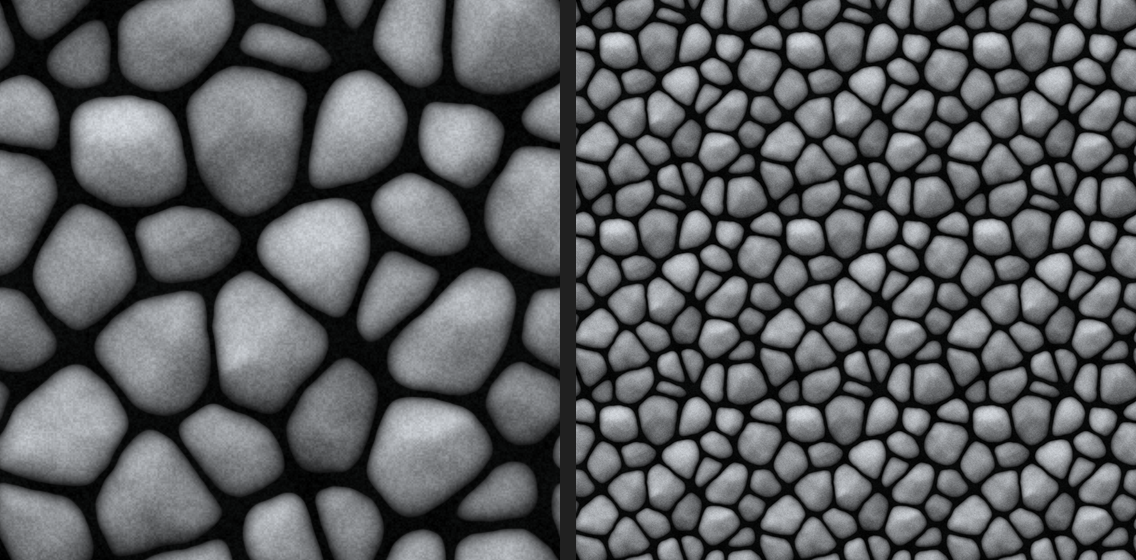
Left: one tile. Right: repeated 3 by 3.
Write a three.js fragment shader that draws this texture.

```glsl
varying vec2 vUv;

const vec2 GRID = vec2(5.0, 6.0);        // stones across and up, even rows
const float JITTER = 0.78;
const float SIZE_SPREAD = 0.016;         // how much big stones push small ones
const float WARP = 0.035;
const float CORNER_SHARPNESS = 62.0;
const float GAP_MIN = 0.003;
const float GAP_MAX = 0.009;
const float EDGE_SOFTNESS = 0.0018;
const float RIM_WIDTH = 0.012;
const float FACET_SHARPNESS = 130.0;
const float FACET_CONTRAST = 0.17;
const float STONE_TONE = 0.575;
const float STONE_VARIATION = 0.13;
const float MOTTLE = 0.26;
const float GRAIN = 0.15;
const vec2 LIGHT = vec2(-0.32, 0.95);
const vec3 STONE_TINT = vec3(0.98, 1.0, 1.025);
const vec3 MORTAR = vec3(0.028, 0.032, 0.032);
const float TAU = 6.28318;

float hash(vec2 p) {
  return fract(sin(dot(p, vec2(12.9898, 78.233))) * 43758.545);
}

// Value noise that wraps after a whole number of cells
float noise(vec2 uv, vec2 period) {
  vec2 p = uv * period;
  vec2 i = floor(p);
  vec2 f = p - i;
  f = f * f * (3.0 - 2.0 * f);
  vec2 a = mod(i, period);
  vec2 b = mod(i + 1.0, period);
  return mix(mix(hash(a), hash(vec2(b.x, a.y)), f.x),
             mix(hash(vec2(a.x, b.y)), hash(b), f.x), f.y);
}

float fbm(vec2 uv, vec2 period) {
  float sum = 0.0;
  float amp = 0.533;
  for (int i = 0; i < 4; i++) {
    sum += amp * noise(uv, period);
    period *= 2.0;
    amp *= 0.5;
  }
  return sum;
}

// Stone centre in xy, size weight in z
vec3 stoneSeed(vec2 cell) {
  vec2 id = mod(cell, GRID);
  vec2 jitter = vec2(hash(id + 11.3), hash(id + 37.7)) - 0.5;
  float stagger = 0.5 * mod(id.y, 2.0) - 0.25;
  vec2 centre = cell + 0.5 + JITTER * jitter + vec2(stagger, 0.0);
  return vec3(centre / GRID, SIZE_SPREAD * hash(id + 71.9));
}

vec2 findStone(vec2 p) {
  vec2 base = floor(p * GRID);
  vec2 best = base;
  float nearest = 1e5;
  for (int y = -2; y <= 2; y++) {
    for (int x = -2; x <= 2; x++) {
      vec2 cell = base + vec2(float(x), float(y));
      vec3 seed = stoneSeed(cell);
      vec2 d = p - seed.xy;
      float power = dot(d, d) - seed.z;
      if (power < nearest) { nearest = power; best = cell; }
    }
  }
  return best;
}

// Inward direction in xy, rounded distance to the stone border in z
vec3 stoneBorder(vec2 p, vec2 cell) {
  vec3 own = stoneSeed(cell);
  vec2 inward = vec2(0.0);
  float total = 1e-9;
  for (int y = -2; y <= 2; y++) {
    for (int x = -2; x <= 2; x++) {
      if (x == 0 && y == 0) continue;
      vec3 other = stoneSeed(cell + vec2(float(x), float(y)));
      vec2 away = own.xy - other.xy;
      float span = max(length(away), 0.01);
      float dist = dot(p - 0.5 * (own.xy + other.xy), away) / span
                 + 0.5 * (own.z - other.z) / span;
      float w = exp(-CORNER_SHARPNESS * dist);
      inward += w * away / span;
      total += w;
    }
  }
  return vec3(inward / total, -log(total) / CORNER_SHARPNESS);
}

// Slope of a flat crown cut by random side planes
vec2 facetTilt(vec2 q, vec2 id) {
  vec2 tilt = vec2(0.0);
  float total = 1.0;
  for (int i = 0; i < 5; i++) {
    float k = float(i);
    float angle = TAU * (k + hash(id + 3.1 * k + 5.0)) / 5.0;
    vec2 dir = vec2(cos(angle), sin(angle)) * mix(0.5, 1.1, hash(id + 7.3 * k + 19.0));
    float height = mix(0.005, 0.045, hash(id + 1.7 * k + 43.0)) - dot(q, dir);
    float w = exp(-FACET_SHARPNESS * height);
    tilt += w * dir;
    total += w;
  }
  return tilt / total;
}

void main() {
  // Stone layout
  vec2 bend = vec2(fbm(vUv, vec2(6.0)), fbm(vUv + 0.37, vec2(7.0))) - 0.5;
  vec2 p = vUv + WARP * bend;
  vec2 cell = findStone(p);
  vec2 id = mod(cell, GRID);
  vec3 border = stoneBorder(p, cell);
  float inset = border.z - mix(GAP_MIN, GAP_MAX, hash(id + 53.0));

  // Facets, mottling and grain
  float mottle = fbm(vUv, vec2(11.0, 15.0)) - 0.5;
  float grain = 0.6 * noise(vUv, vec2(311.0)) + 0.4 * noise(vUv, vec2(173.0)) - 0.5;
  vec2 q = p - stoneSeed(cell).xy + 0.06 * vec2(mottle, bend.x);
  float facing = dot(facetTilt(q, id), LIGHT);
  float tone = STONE_TONE + STONE_VARIATION * (hash(id + 91.0) - 0.5);
  tone += FACET_CONTRAST * facing + MOTTLE * mottle + GRAIN * grain;

  // Rounded, shaded rim
  float rim = max(inset, 0.0);
  tone -= 0.1 * dot(border.xy, LIGHT) * exp(-rim / 0.03);
  tone *= mix(0.18, 1.0, 1.0 - exp(-rim / RIM_WIDTH));

  vec3 mortar = MORTAR * (1.0 + 2.2 * grain + 1.5 * mottle);
  float mask = smoothstep(-EDGE_SOFTNESS, EDGE_SOFTNESS, inset);
  gl_FragColor = vec4(mix(mortar, tone * STONE_TINT, mask), 1.0);
}
```
